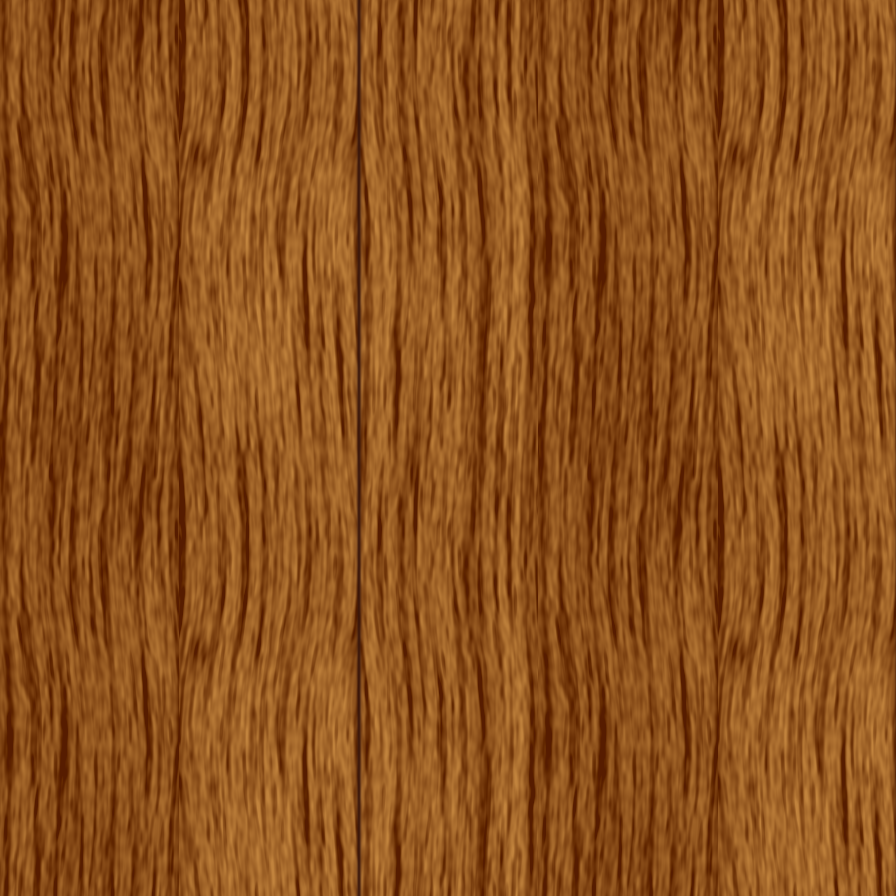
This texture is drawn by a Shadertoy shader. Its source:

```glsl
// Varnished wood planks: a tile of three boards (dark, light, banded) repeats
// across and down. Each board layers stretched gradient noise, periodic along
// its length, into bands, streaks, pores and fibre, then adds knots and seams.

const vec2 TILE = vec2(0.601, 0.553);          // repeat size in canvas units
const float BOARDS = 3.0;                      // boards per tile
const vec3 BOARD_TONE = vec3(0.62, 0.82, 0.78);
const vec3 BOARD_LEAN = vec3(0.035, -0.045, 0.03); // sideways drift of grain
const vec3 SHADE_SWING = vec3(0.04, 0.06, 0.03); // tone change along a board
const vec3 SHADE_PEAK = vec3(0.59, 0.20, 0.20);  // where a board is lightest
const vec3 SEAM_DEPTH = vec3(0.20, 0.30, 0.10);  // soft shadow at left edge
const float SEAM_SOFT = 0.045;                 // shadow width, in boards
const float GAP_WIDTH = 0.0022;                // open joint, in canvas units

const vec2 BANDS = vec2(5.0, 1.0);             // noise cells per board
const vec2 STREAKS = vec2(17.0, 3.0);
const vec2 LINES = vec2(25.0, 5.0);
const vec2 PORES = vec2(31.0, 15.0);
const vec2 FIBRE = vec2(37.0, 34.0);
const vec2 GRAIN_STRETCH = vec2(1.25, 0.6);    // favours upright features

const vec3 DARK_WOOD = vec3(0.40, 0.17, 0.01);
const vec3 LIGHT_WOOD = vec3(0.71, 0.47, 0.21);
const vec3 GAP_COLOUR = vec3(0.20, 0.07, 0.04);
const float TAU = 6.2831853;

// Integer hash giving a gradient for a lattice cell
vec2 gradient(ivec2 cell, int seed) {
    uint h = uint(cell.x) * 1597334677u ^ uint(cell.y) * 3812015801u
           ^ uint(seed) * 2654435769u;
    h = (h ^ (h >> 15)) * 2246822519u;
    h = (h ^ (h >> 13)) * 3266489917u;
    float angle = float((h ^ (h >> 16)) & 65535u) / 65536.0 * TAU;
    return vec2(cos(angle), sin(angle)) * GRAIN_STRETCH;
}

// Contribution of one lattice corner, wrapped vertically
float corner(vec2 cell, vec2 offset, vec2 f, float period, int seed) {
    vec2 id = cell + offset;
    id.y = mod(id.y, period);
    return dot(gradient(ivec2(id), seed), f - offset);
}

// Gradient noise, roughly -0.7 to 0.7, periodic in y
float noise(vec2 p, float period, int seed) {
    vec2 cell = floor(p), f = p - cell;
    vec2 s = f * f * f * (f * (f * 6.0 - 15.0) + 10.0);
    float low = mix(corner(cell, vec2(0, 0), f, period, seed),
                    corner(cell, vec2(1, 0), f, period, seed), s.x);
    float high = mix(corner(cell, vec2(0, 1), f, period, seed),
                     corner(cell, vec2(1, 1), f, period, seed), s.x);
    return mix(low, high, s.y);
}

float layer(vec2 p, vec2 cells, int seed) {
    return noise(p * cells, cells.y, seed);
}

float bump(float d, float width) {
    return exp(-d * d / (width * width));
}

// Soft oval spot, wrapped along the board
float knot(vec2 p, vec2 centre, vec2 size) {
    vec2 d = p - centre;
    d.y -= round(d.y);
    d /= size;
    return exp(-dot(d, d));
}

// Wood tone: 0 is dark, 1 is light; p is board position, both axes 0 to 1
float woodTone(vec2 p, int board) {
    int seed = board * 16 + 5;
    float turn = p.y * TAU;

    // Nearly straight grain: slow drift one way, quicker return, slight wobble
    vec2 g = p;
    g.x -= BOARD_LEAN[board] * sin(turn - 0.35 * sin(turn));
    g.x += 0.014 * layer(p, vec2(3.0, 2.0), seed)
         + 0.008 * layer(p, vec2(8.0, 12.0), seed + 1);

    float pores = layer(g, PORES, seed + 4);
    float tone = BOARD_TONE[board];
    tone += SHADE_SWING[board] * cos(turn - SHADE_PEAK[board] * TAU);
    tone += 0.22 * layer(g, BANDS, seed + 2);
    tone -= 0.60 * smoothstep(0.0, 0.45, layer(g, STREAKS, seed + 3));
    tone -= 0.42 * smoothstep(0.0, 0.45, layer(g, LINES, seed + 6));
    tone -= 0.42 * smoothstep(0.05, 0.5, pores);
    tone += 0.50 * layer(g, FIBRE, seed + 5);

    // Knots on the first two boards, long figure on the third
    float rough = 0.7 + 1.2 * pores;
    if (board == 0) tone -= 0.60 * rough * knot(p, vec2(0.06, 0.302), vec2(0.06, 0.05));
    if (board == 1) tone -= 0.50 * rough * knot(p, vec2(0.10, 0.485), vec2(0.05, 0.03));
    if (board == 2) {
        tone -= 0.26 * bump(g.x - 0.66, 0.05);
        tone += 0.16 * bump(g.x - 0.84, 0.07);
        tone -= 0.32 * bump(g.x - 0.95, 0.022);
    }
    return tone;
}

void mainImage(out vec4 fragColor, in vec2 fragCoord) {
    vec2 uv = fragCoord / iResolution.y;
    vec2 tile = fract(uv / TILE);
    float across = tile.x * BOARDS;
    int board = int(min(floor(across), BOARDS - 1.0));
    vec2 p = vec2(fract(across), tile.y);

    // Grain with soft shadows on both sides of each seam
    float tone = woodTone(p, board);
    tone -= SEAM_DEPTH[board] * bump(p.x, SEAM_SOFT);
    tone -= SEAM_DEPTH[(board + 1) % 3] * bump(1.0 - p.x, SEAM_SOFT);
    vec3 colour = mix(DARK_WOOD, LIGHT_WOOD, clamp(tone, -0.2, 1.15));

    // One open joint per tile, soft-edged, between second and third boards
    float gapDistance = (tile.x - 2.0 / BOARDS) * TILE.x;
    colour = mix(colour, GAP_COLOUR, 0.9 * bump(gapDistance, GAP_WIDTH));

    fragColor = vec4(clamp(colour, 0.0, 1.0), 1.0);
}
```
